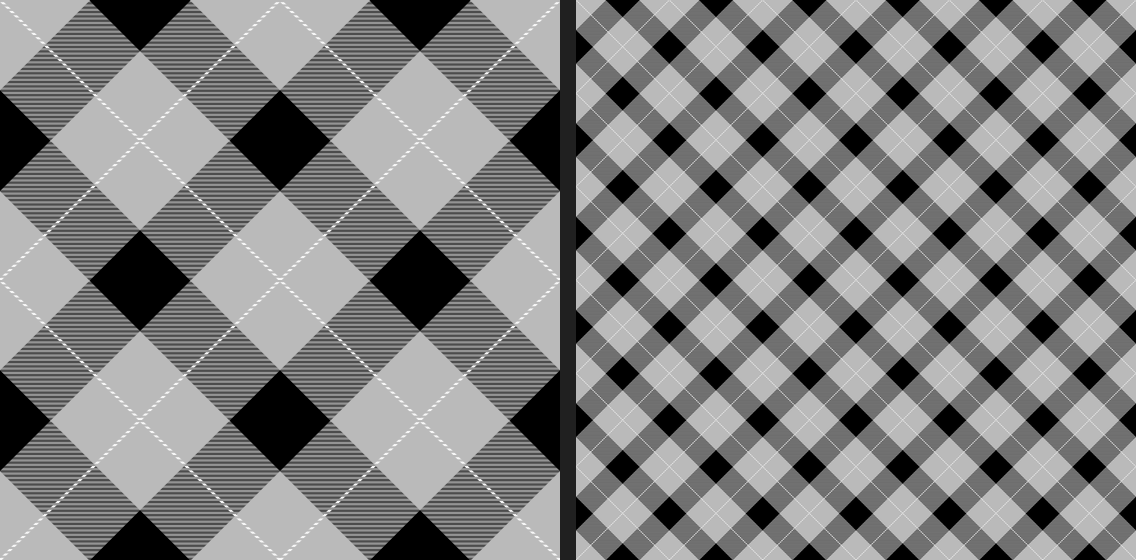
Left: one tile. Right: repeated 3 by 3.
Reproduce this pattern procedurally as a Shadertoy shader.

```glsl
const float REPEATS = 2.0;
const float ROWS_PER_REPEAT = 64.0;
const float BAND_HALF_WIDTH = 0.18;
const float STITCH_HALF_WIDTH = 0.0063;
const float BAND_SHIFT = 0.0026;

const vec3 LIGHT_GREY = vec3(0.73);
const vec3 MID_GREY = vec3(0.58);
const vec3 DARK_GREY = vec3(0.30);
const vec3 BLACK = vec3(0.0);
const vec3 WHITE = vec3(0.97);

// Signed distance to the nearest whole number
float toNearest(float x) {
    return fract(x + 0.5) - 0.5;
}

// Smooth coverage of a repeating stripe centred on whole numbers
float stripe(float x, float halfWidth, float blur) {
    return clamp(0.5 + (halfWidth - abs(toNearest(x))) / blur, 0.0, 1.0);
}

// Rotate to the two diagonal axes, keeping a period of one
vec2 diagonals(vec2 p) {
    return vec2(p.x + p.y, p.x - p.y);
}

// Coverage of the stripes along both diagonals
vec2 diagonalStripes(vec2 p, float centre, float halfWidth, float blur) {
    vec2 d = diagonals(p) - centre;
    return vec2(stripe(d.x, halfWidth, blur), stripe(d.y, halfWidth, blur));
}

// Light ground, woven single bands, black where two bands cross
vec3 plaid(vec2 bands, vec3 weave) {
    vec3 offBand = mix(LIGHT_GREY, weave, bands.x);
    vec3 onBand = mix(weave, BLACK, bands.x);
    return mix(offBand, onBand, bands.y);
}

void mainImage(out vec4 fragColor, in vec2 fragCoord) {
    vec2 p = REPEATS * fragCoord / iResolution.xy;
    float pixel = REPEATS / min(iResolution.x, iResolution.y);
    float diagonalBlur = pixel * sqrt(2.0);

    // Horizontal thread rows
    float row = stripe(p.y * ROWS_PER_REPEAT - 0.25, 0.25, pixel * ROWS_PER_REPEAT);
    vec3 weave = mix(MID_GREY, DARK_GREY, row);

    // Diagonal bands
    vec2 bands = diagonalStripes(p + vec2(0.0, BAND_SHIFT), 0.5, BAND_HALF_WIDTH, diagonalBlur);
    vec3 colour = plaid(bands, weave);

    // Stitched lines, showing on alternate rows
    vec2 stitches = diagonalStripes(p, 0.0, STITCH_HALF_WIDTH, diagonalBlur);
    colour = mix(colour, WHITE, max(stitches.x, stitches.y) * row);

    fragColor = vec4(colour, 1.0);
}
```
